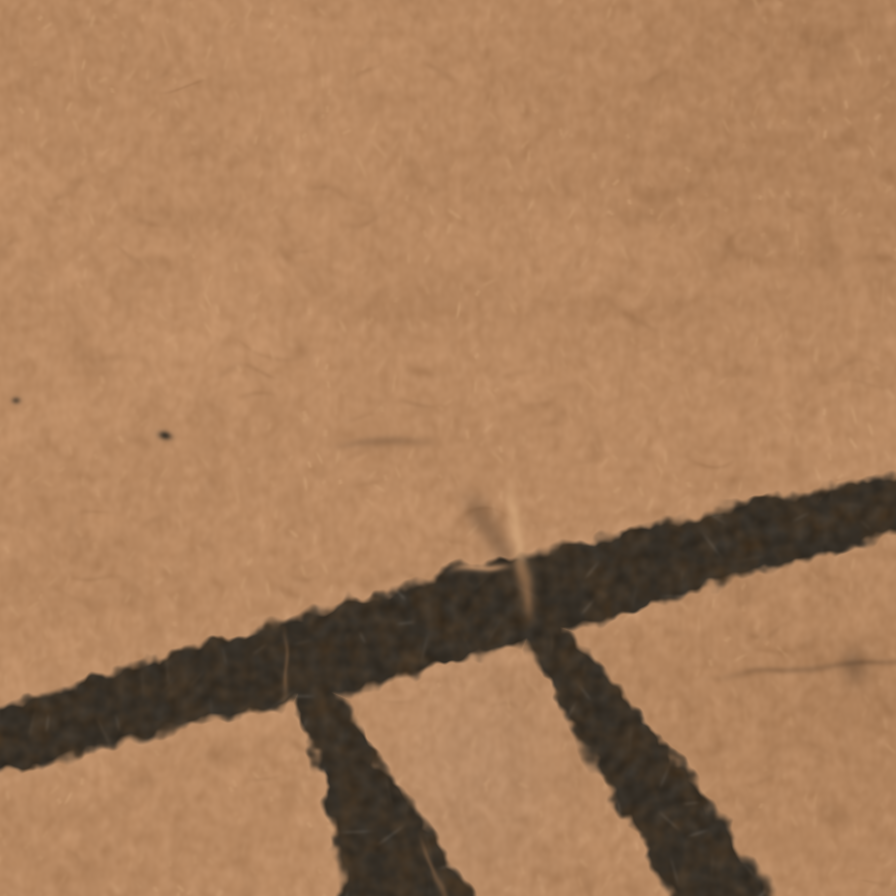
Write a Shadertoy shader that draws this texture.

```glsl
// Worn tan paper crossed by a rough, slanting ink band with two legs below it.
// Ink is a union of curved strips with noise-frayed edges; the paper is layered
// gradient noise with patchy flecks, faint wisps, smudges, specks and a crease.
#define PAPER_LIGHT vec3(0.755, 0.570, 0.415)
#define PAPER_DARK  vec3(0.645, 0.475, 0.332)
#define INK_COOL    vec3(0.205, 0.180, 0.148)
#define INK_WARM    vec3(0.275, 0.215, 0.150)
#define FIBRE_LIGHT vec3(0.840, 0.670, 0.500)
#define FRAY        0.012
#define EDGE_SOFT   0.0055
#define GRAIN       0.034
#define MOTTLE      0.45
#define CLUMPS      0.72
#define PI          3.14159

vec2 hash2(vec2 p) {
    vec3 q = fract(p.xyx * vec3(0.1031, 0.1030, 0.0973));
    q += dot(q, q.yzx + 33.33);
    return fract((q.xx + q.yz) * q.zy);
}

float gradientNoise(vec2 p) {
    vec2 i = floor(p), f = fract(p);
    vec2 u = f * f * f * (f * (f * 6.0 - 15.0) + 10.0);
    float a = dot(hash2(i) * 2.0 - 1.0, f);
    float b = dot(hash2(i + vec2(1, 0)) * 2.0 - 1.0, f - vec2(1, 0));
    float c = dot(hash2(i + vec2(0, 1)) * 2.0 - 1.0, f - vec2(0, 1));
    float d = dot(hash2(i + 1.0) * 2.0 - 1.0, f - 1.0);
    return mix(mix(a, b, u.x), mix(c, d, u.x), u.y);
}

float fbm(vec2 p) {
    float sum = 0.0, amp = 0.5;
    for (int i = 0; i < 3; i++) {
        sum += amp * gradientNoise(p);
        p = mat2(1.6, 1.2, -1.2, 1.6) * p + 7.3;
        amp *= 0.6;
    }
    return sum;
}

float blob(vec2 p, vec2 centre, vec2 radius) {
    vec2 q = (p - centre) / radius;
    return exp(-dot(q, q));
}

// Soft line from a to b that fades towards both ends.
float stroke(vec2 p, vec2 a, vec2 b, float width) {
    vec2 ab = b - a;
    float t = clamp(dot(p - a, ab) / dot(ab, ab), 0.0, 1.0);
    float d = length(p - a - ab * t) / width;
    return exp(-d * d) * smoothstep(0.0, 0.35, t) * smoothstep(1.0, 0.6, t);
}

// One short random stroke per cell, leaning around the given angle.
float fibres(vec2 p, float cells, float angle, float spread, float width) {
    vec2 g = p * cells, id = floor(g);
    float sum = 0.0;
    for (int y = -1; y <= 1; y++)
    for (int x = -1; x <= 1; x++) {
        vec2 cell = id + vec2(x, y);
        vec2 r = hash2(cell + cells), s = hash2(cell + cells + 91.0);
        float a = angle + (s.x - 0.5) * spread;
        vec2 arm = vec2(cos(a), sin(a)) * mix(0.2, 0.6, r.x);
        sum += stroke(g, cell + r - arm, cell + r + arm, width * cells) * s.y * s.y;
    }
    return min(sum, 1.0);
}

// Signed distance to the ink: slanting band joined with two legs.
float inkDistance(vec2 p) {
    float bow = sin(PI * p.x), y = p.y;
    float top = 0.210 + 0.262 * p.x + 0.017 * bow;
    float bottom = 0.136 + 0.268 * p.x - 0.012 * bow * bow;
    float band = max(y - top, bottom - y) * 0.96;
    float leg1 = max(0.378 - 1.1 * y * y - p.x, p.x - 0.527 + 0.68 * y);
    float leg2 = max(0.749 - 0.58 * y - p.x, p.x - 0.859 + 0.62 * y + 0.45 * y * y);
    leg1 = max(leg1 * 0.87, y - 0.26);
    leg2 = max(leg2 * 0.84, y - 0.33);
    return min(band, min(leg1, leg2));
}

vec3 paperColour(vec2 p) {
    vec2 warp = 0.012 * vec2(gradientNoise(p * 17.0), gradientNoise(p * 17.0 + 40.0));
    float tone = 0.66 + MOTTLE * fbm(p * vec2(4.0, 7.0));
    tone += CLUMPS * fbm((p + warp) * vec2(32.0, 27.0) + 3.0);
    tone -= 0.34 * blob(p, vec2(0.95, 0.93), vec2(0.40, 0.24));
    tone -= 0.24 * blob(p + warp, vec2(0.55, 0.655), vec2(0.22, 0.025));
    tone -= 0.36 * blob(p + warp, vec2(0.21, 0.76), vec2(0.06, 0.014));
    tone -= 0.30 * blob(p, vec2(0.92, 0.18), vec2(0.22, 0.20));
    tone += 0.14 * blob(p, vec2(0.20, 0.62), vec2(0.25, 0.12));
    // Blurred wisps along the zero lines of warped noise, broken into pieces
    float wisp = gradientNoise((p + 2.0 * warp) * vec2(12.0, 24.0));
    float broken = smoothstep(0.0, 0.4, gradientNoise(p * 16.0 + 60.0));
    tone -= 0.36 * broken * exp(-wisp * wisp * 130.0);
    vec3 col = mix(PAPER_DARK, PAPER_LIGHT, tone);
    col += vec3(0.0, 0.01, 0.02) * blob(p, vec2(0.53, 0.14), vec2(0.10, 0.14));
    col += GRAIN * (gradientNoise(p * 67.0) + 0.8 * gradientNoise(p.yx * vec2(85.0, 115.0) + 9.0));
    // Patchy pale flecks, long and upright at the right
    float patchy = 0.6 + 1.1 * gradientNoise(p * 7.0 + 15.0);
    col = mix(col, FIBRE_LIGHT, 0.38 * patchy * fibres(p + warp, 47.0, 1.5, 1.8, 0.0026));
    float upright = blob(p, vec2(0.93, 0.80), vec2(0.07, 0.13));
    col = mix(col, FIBRE_LIGHT, 0.6 * upright * fibres(p * vec2(1.0, 0.5), 26.0, 1.5, 0.3, 0.0022));
    // Smudges, hairline and specks
    vec2 q = p + warp;
    col *= 1.0 - 0.13 * stroke(q, vec2(0.36, 0.506), vec2(0.50, 0.507), 0.005);
    col *= 1.0 - 0.14 * stroke(q, vec2(0.76, 0.238), vec2(1.10, 0.274), 0.004);
    col *= 1.0 - 0.22 * blob(q, vec2(0.958, 0.255), vec2(0.016, 0.020));
    col = mix(col, INK_COOL, 0.9 * blob(q, vec2(0.184, 0.514), vec2(0.008, 0.005)));
    return mix(col, INK_COOL, 0.6 * blob(p, vec2(0.018, 0.553), vec2(0.005, 0.004)));
}

void mainImage(out vec4 fragColor, in vec2 fragCoord) {
    vec2 p = fragCoord / iResolution.xy;
    float fray = gradientNoise(p * 24.0) + 0.9 * gradientNoise(p * 53.0 + 5.0) + 0.35 * gradientNoise(p * 100.0);
    float d = inkDistance(p) - 0.012 * blob(p, vec2(0.503, 0.368), vec2(0.020, 0.025)) + FRAY * fray;
    vec3 paper = paperColour(p) + 0.03 * exp(-max(d, 0.0) / 0.012);
    vec3 ink = mix(INK_COOL, INK_WARM, clamp(0.3 + 1.8 * fbm(p * 32.0), 0.0, 1.0));
    ink += 0.06 * gradientNoise(p * 70.0) + 0.06 * fibres(p, 25.0, 1.2, 3.0, 0.0025);
    float soft = max(EDGE_SOFT * (1.0 + gradientNoise(p * 19.0)), 1.0 / iResolution.y);
    vec3 col = mix(paper, ink, smoothstep(soft, -soft, d));

    // Torn crease: shadow beside a pale ridge, and a chip in the band
    vec2 q = p + 0.008 * vec2(gradientNoise(p * 30.0), gradientNoise(p * 30.0 + 20.0));
    col *= 1.0 - 0.22 * stroke(q, vec2(0.512, 0.465), vec2(0.585, 0.345), 0.013);
    col = mix(col, FIBRE_LIGHT, 0.60 * stroke(q, vec2(0.567, 0.475), vec2(0.586, 0.340), 0.007));
    col = mix(col, PAPER_DARK, 0.60 * stroke(q, vec2(0.576, 0.395), vec2(0.595, 0.295), 0.007));
    col = mix(col, PAPER_LIGHT, 0.75 * stroke(q, vec2(0.495, 0.364), vec2(0.580, 0.369), 0.005));
    // Scratches through the ink
    col = mix(col, PAPER_DARK, 0.30 * stroke(q, vec2(0.319, 0.310), vec2(0.318, 0.195), 0.003));
    col = mix(col, PAPER_DARK, 0.36 * stroke(q, vec2(0.465, 0.075), vec2(0.510, -0.03), 0.003));
    fragColor = vec4(clamp(col, 0.0, 1.0), 1.0);
}
```
